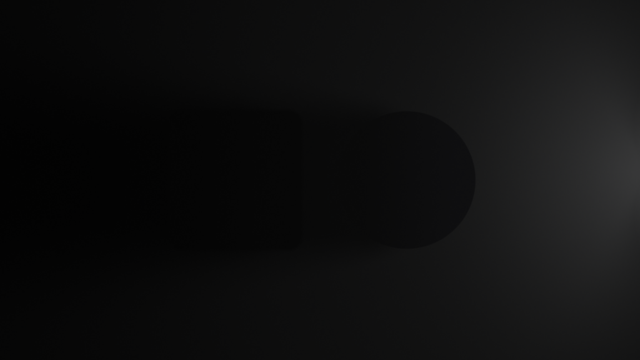
A WebGL 2 fragment shader for this background:

```glsl
#version 300 es
precision highp float;
// A dim studio wall lit from the right edge, with a dark disc and a dark
// rounded square that cast widening soft shadows to the left.
// Built from radial falloffs, distance functions and a penumbra that grows.

uniform vec2 u_resolution;
out vec4 fragColor;

float hash(vec2 p) {
  return fract(sin(dot(p, vec2(12.99, 78.23))) * 43758.5);
}

float roundedBox(vec2 p, vec2 halfSize, float radius) {
  vec2 q = abs(p) - halfSize + radius;
  return length(max(q, 0.0)) + min(max(q.x, q.y), 0.0) - radius;
}

// Amount of shadow behind a shape whose silhouette starts at startX
float shadow(vec2 p, float startX, float halfHeight) {
  float travel = max(startX - p.x, 0.0);
  float width = halfHeight + 0.07 * travel;
  float blur = 0.025 + 0.19 * travel;
  float band = 1.0 - smoothstep(width - blur, width + blur, abs(p.y - 0.5));
  return band * smoothstep(0.0, 0.12, travel);
}

// Wide falloff plus a bright core at the right edge
float lampLight(vec2 p, vec2 lamp) {
  vec2 toPoint = p - lamp;
  float d = length(toPoint);
  float wide = 0.022 + 0.105 * exp(-1.1 * d);
  float pool = 0.075 * exp(-6.0 * d * d);
  float core = 0.02 * exp(-60.0 * d * d);
  float facing = smoothstep(-0.25, 0.6, -toPoint.x / max(d, 0.05));
  float edgeDim = mix(0.72, 1.0, max(facing, exp(-20.0 * d * d)));
  return (wide + pool + core) * edgeDim;
}

void main() {
  vec2 p = gl_FragCoord.xy / u_resolution.y;
  float aspect = u_resolution.x / u_resolution.y;
  p.x += 1.778 - aspect;
  float pixel = 1.0 / u_resolution.y;

  // Wall, fading into the far left
  float light = lampLight(p, vec2(1.80, 0.525));
  light *= mix(0.62, 1.0, smoothstep(-0.1, 0.85, p.x));
  light *= 1.0 - 0.42 * shadow(p, 1.15, 0.19);
  light *= 1.0 - 0.38 * shadow(p, 0.80, 0.19);
  vec3 color = light * vec3(0.995, 1.0, 1.01);

  // Rounded square, nearly lost in the shadow at its left side
  float box = roundedBox(p - vec2(0.654, 0.5), vec2(0.184, 0.193), 0.035);
  float boxMask = 1.0 - smoothstep(-0.006, 0.006 + pixel, box);
  vec3 boxColor = vec3(mix(0.017, 0.027, smoothstep(0.45, 0.84, p.x)));
  color = mix(color, boxColor, boxMask);

  // Disc, with a faint cool lift toward the lamp
  float disc = length(p - vec2(1.130, 0.5)) - 0.191;
  float discMask = 1.0 - smoothstep(-pixel, pixel, disc);
  float lift = smoothstep(0.95, 1.33, p.x);
  vec3 discColor = mix(vec3(0.036), vec3(0.058, 0.058, 0.064), lift);
  color = mix(color, discColor, discMask);

  // Fine dither against banding
  color += (hash(floor(p * 288.0)) - 0.5) * 0.003;
  fragColor = vec4(color, 1.0);
}
```
